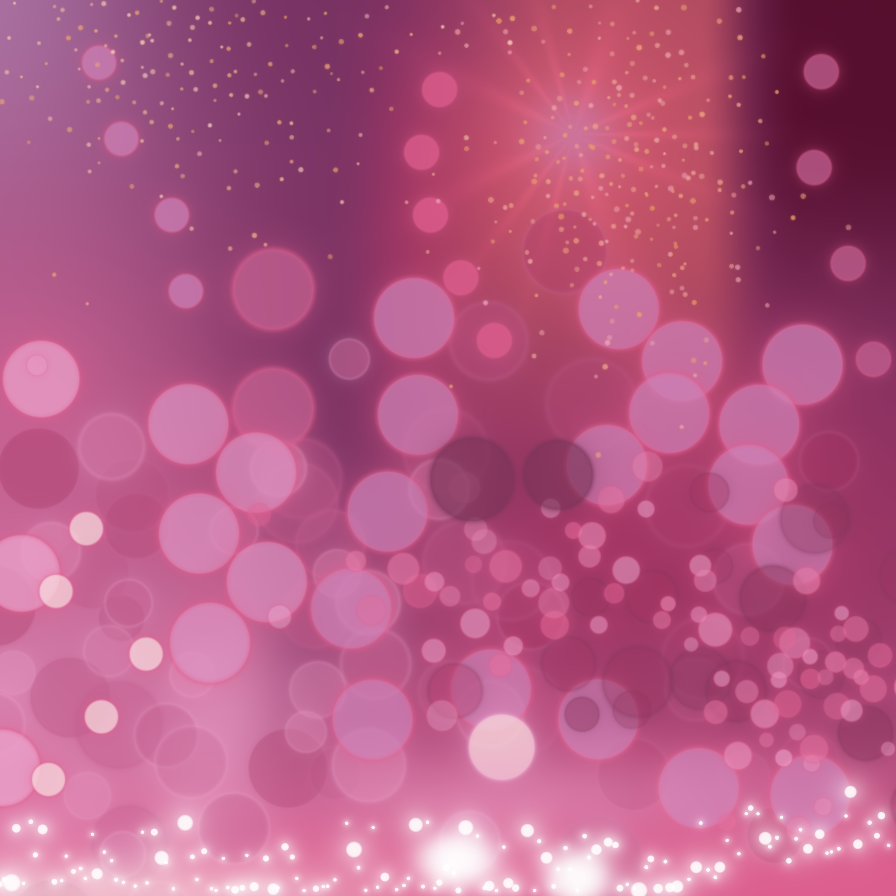
A Shadertoy shader for this background:

```glsl
// Pink and plum bokeh lights with a warm star flare and a sparkling lower edge.

// Colours
const vec3 PLUM = vec3(0.46, 0.19, 0.38);
const vec3 WINE = vec3(0.33, 0.05, 0.17);
const vec3 LILAC = vec3(0.66, 0.46, 0.65);
const vec3 ROSE = vec3(0.77, 0.38, 0.57);
const vec3 MAGENTA = vec3(0.64, 0.20, 0.38);
const vec3 CORAL = vec3(0.73, 0.31, 0.37);
const vec3 HOT_PINK = vec3(0.88, 0.37, 0.56);
const vec3 ORCHID = vec3(0.81, 0.50, 0.71);
const vec3 BLUSH = vec3(0.92, 0.63, 0.79);
const vec3 SMOKE = vec3(0.47, 0.20, 0.34);
const vec3 CREAM = vec3(0.97, 0.84, 0.86);
const vec3 GOLD = vec3(0.92, 0.62, 0.38);

// Layout, in canvas units
const vec2 FLARE = vec2(0.64, 0.85);
const float RAYS = 11.0;
const float BIG = 0.045;
const float MID = 0.019;
const float SPARKLES = 130.0;
const float SPARKLE_HEIGHT = 0.03;

vec3 hash3(vec2 p) {
    vec3 q = fract(p.xyx * vec3(0.1031, 0.1030, 0.0973));
    q += dot(q, q.yxz + 33.33);
    return fract((q.xxy + q.yzz) * q.zyx);
}

float blob(vec2 p, vec2 centre, vec2 size) {
    vec2 d = (p - centre) / size;
    return exp(-dot(d, d));
}

// Translucent disc with a coloured rim and a faint halo
void disc(inout vec3 c, vec2 p, vec2 centre, float r, vec3 body, vec3 rim, float opacity) {
    float d = length(p - centre) - r, edge = d / (0.07 * r);
    float fill = 1.0 - smoothstep(-0.0014, 0.0014, d);
    c = mix(c, body, fill * opacity);
    c = mix(c, rim, opacity * (0.4 * exp(-edge * edge)
            + 0.35 * (1.0 - fill) * exp(-max(d, 0.0) / (0.3 * r))));
}

// Jittered grid of discs, kept inside zone (centre.xy, size.zw)
void scatter(inout vec3 c, vec2 p, vec4 zone, float cells, float radius,
             vec3 bodyA, vec3 bodyB, float opacity) {
    for (int k = 0; k < 9; k++) {
        vec2 id = floor(p * cells) + vec2(k % 3, k / 3) - 1.0;
        vec3 h = hash3(id + cells * 19.0), g = hash3(id + cells * 31.0);
        vec2 centre = (id + h.xy) / cells;
        if (h.z > 1.2 * blob(centre, zone.xy, zone.zw)) continue;
        disc(c, p, centre, radius * mix(0.5, 1.05, g.x),
             mix(bodyA, bodyB, g.y), bodyA, opacity * mix(0.6, 1.0, g.z));
    }
}

// Discs strung along a line with a sideways wave (amplitude, frequency, phase)
void chain(inout vec3 c, vec2 p, vec2 start, vec2 stride, vec3 wave, float count,
           float radius, vec3 body) {
    vec2 side = normalize(vec2(-stride.y, stride.x));
    for (float i = 0.0; i < count; i++) {
        vec2 centre = start + i * stride + side * wave.x * cos(i * wave.y + wave.z);
        disc(c, p, centre, radius, body, HOT_PINK, 0.75);
    }
}

vec3 backdrop(vec2 p) {
    vec3 c = mix(ROSE, PLUM, smoothstep(0.15, 0.8, p.y + 0.2 * p.x));
    c = mix(c, LILAC, 0.95 * blob(p, vec2(-0.04, 1.0), vec2(0.24, 0.36)));
    c = mix(c, ROSE, blob(p, vec2(0.0, 0.5), vec2(0.27, 0.32)));
    c = mix(c, MAGENTA, 0.9 * blob(p, vec2(0.76, 0.4), vec2(0.4, 0.28)));
    c = mix(c, PLUM, 0.85 * blob(p, vec2(0.36, 0.5), vec2(0.1, 0.3)));
    // Warm panel behind the flare, fading downward
    float panel = smoothstep(0.36, 0.48, p.x) * (1.0 - smoothstep(0.78, 0.87, p.x));
    vec3 warm = mix(MAGENTA, CORAL, smoothstep(0.4, 0.62, p.x));
    c = mix(c, warm, 0.85 * panel * smoothstep(0.42, 0.75, p.y));
    c = mix(c, PLUM, 0.7 * blob(p, vec2(0.4, 1.02), vec2(0.17, 0.13)));
    c = mix(c, WINE, 0.95 * smoothstep(0.78, 0.9, p.x) * smoothstep(0.55, 0.88, p.y));
    c = mix(c, HOT_PINK, 0.85 * (1.0 - smoothstep(0.02, 0.2, p.y)));
    c = mix(c, BLUSH, 0.5 * blob(p, vec2(0.0, 0.18), vec2(0.26, 0.2)));
    return mix(c, BLUSH, 0.55 * blob(p, vec2(0.25, 0.2), vec2(0.07, 0.13)));
}

vec3 flare(vec3 c, vec2 p) {
    vec2 d = p - FLARE;
    float r = length(d), a = atan(d.y, d.x);
    float ray = pow(0.5 + 0.5 * cos(a * RAYS + 2.0 * sin(a * 3.0)), 4.0);
    c += CORAL * (0.18 * exp(-r * r * 50.0) + 0.13 * ray * exp(-r * 9.0));
    return mix(c, vec3(0.8, 0.46, 0.62), 0.9 * exp(-r * r * 420.0));
}

// Row of white lights that climbs toward the right
float sparkle(vec2 p) {
    float light = 1.8 * blob(p, vec2(0.51, 0.04), vec2(0.034, 0.024))
                + 1.8 * blob(p, vec2(0.645, 0.02), vec2(0.028, 0.024));
    for (float i = 0.0; i < SPARKLES; i++) {
        vec3 h = hash3(vec2(i, 7.0));
        float x = fract(i * 0.618034), s = mix(0.002, 0.01, pow(h.y, 4.0));
        float y = SPARKLE_HEIGHT + 0.05 * smoothstep(0.7, 1.0, x) + 0.08 * (h.x * h.x - 0.3);
        float d = length(p - vec2(x, y));
        light += 1.0 - smoothstep(0.7 * s, 1.1 * s, d) + 0.5 * exp(-d / (1.5 * s));
    }
    return light;
}

void mainImage(out vec4 fragColor, in vec2 fragCoord) {
    vec2 p = fragCoord / iResolution.xy;
    vec3 c = flare(backdrop(p), p);
    // Faint discs, then the chains of light
    scatter(c, p, vec4(0.6, 0.32, 0.6, 0.22), 9.0, 0.05, ROSE, MAGENTA, 0.5);
    scatter(c, p, vec4(0.2, 0.22, 0.3, 0.25), 10.0, 0.04, BLUSH, ROSE, 0.55);
    chain(c, p, vec2(0.305, 0.677), vec2(0.0, -0.133), vec3(0), 2.0, BIG, ROSE);
    chain(c, p, vec2(0.245, 0.53), vec2(0.006, -0.061), vec3(0.035, 3.14, 3.14), 5.0, BIG, mix(ORCHID, BLUSH, 0.5));
    chain(c, p, vec2(0.046, 0.577), vec2(-0.022, -0.217), vec3(0), 3.0, 0.043, BLUSH);
    chain(c, p, vec2(0.425, 0.645), vec2(0.0, -0.108), vec3(0.045, 1.0, -0.6), 4.0, BIG, ORCHID);
    chain(c, p, vec2(0.72, 0.655), vec2(0.0, -0.058), vec3(0.05, 1.6, -2.2), 4.0, BIG, ORCHID);
    chain(c, p, vec2(0.865, 0.593), vec2(0.0, -0.067), vec3(0.035, 1.6, 0.5), 4.0, BIG, ORCHID);
    chain(c, p, vec2(0.42, 0.22), vec2(0.122, -0.022), vec3(0.04, 1.6, -2.2), 5.0, BIG, ORCHID);
    chain(c, p, vec2(0.16, 0.93), vec2(0.0, -0.085), vec3(0.05, 1.2, 3.0), 4.0, MID, ORCHID);
    chain(c, p, vec2(0.52, 0.9), vec2(0.0, -0.07), vec3(0.05, 0.8, 2.2), 5.0, MID, HOT_PINK);
    chain(c, p, vec2(0.94, 0.92), vec2(0.0, -0.107), vec3(0.035, 1.3, 2.3), 4.0, MID, ROSE);
    chain(c, p, vec2(0.11, 0.41), vec2(0.0, -0.07), vec3(0.06, 2.0, 1.8), 5.0, MID, CREAM);
    // Clustered bubbles, smoky pair and pale disc
    scatter(c, p, vec4(0.8, 0.3, 0.25, 0.15), 13.0, 0.038, SMOKE, MAGENTA, 0.5);
    scatter(c, p, vec4(0.57, 0.35, 0.17, 0.09), 26.0, 0.018, HOT_PINK, BLUSH, 0.65);
    scatter(c, p, vec4(0.91, 0.24, 0.12, 0.09), 32.0, 0.015, HOT_PINK, BLUSH, 0.7);
    disc(c, p, vec2(0.527, 0.465), 0.047, SMOKE, SMOKE, 0.65);
    disc(c, p, vec2(0.623, 0.47), 0.039, SMOKE, SMOKE, 0.65);
    disc(c, p, vec2(0.56, 0.166), 0.037, CREAM, BLUSH, 0.8);
    // Gold dust
    scatter(c, p, vec4(0.2, 0.95, 0.2, 0.13), 48.0, 0.0025, GOLD, CREAM, 0.8);
    scatter(c, p, vec4(0.69, 0.82, 0.12, 0.16), 61.0, 0.0028, GOLD, BLUSH, 0.85);
    // Lower haze and sparkles
    c = mix(c, BLUSH, 0.4 * blob(p, vec2(0.6, 0.11), vec2(0.22, 0.05)));
    c = mix(c, CREAM, 0.7 * blob(p, vec2(0.12, 0.0), vec2(0.3, 0.04)));
    c = mix(c, vec3(1.0), 1.0 - exp(-1.8 * sparkle(p)));
    fragColor = vec4(clamp(c, 0.0, 1.0), 1.0);
}
```
